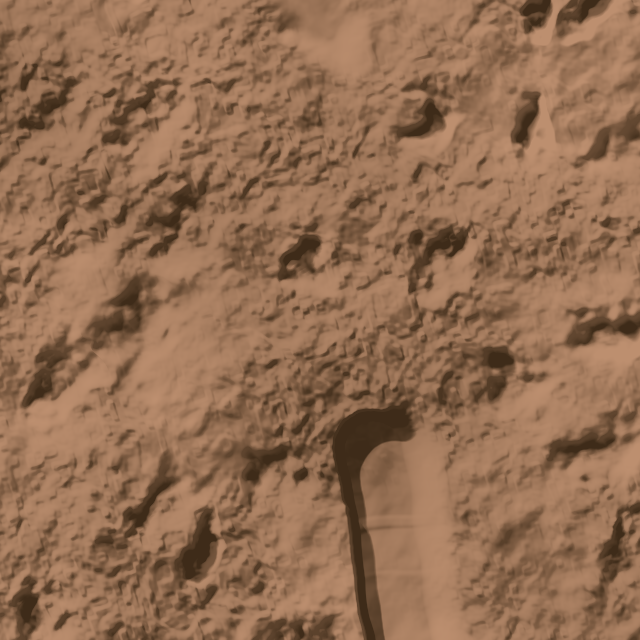
Give the GLSL for this texture, as a WebGL 1 fragment shader.

```glsl
precision highp float;
// Trampled dry earth in low sun: a height field of lumps, crumbly clods,
// ragged hollows and two smooth shoe prints, lit from the upper left
// by its slope and by short marched shadows, then coloured on a brown ramp.

uniform vec2 u_resolution;

#define LUMP_HEIGHT 0.058
#define CLOD_HEIGHT 0.0046
#define CLOD_SCALE 42.0
#define PIT_GRID 5.5
#define PIT_CHANCE 0.6
#define PIT_DEPTH 0.026
#define PRINT_DEPTH 0.02
#define SUN_DIR vec2(-0.64, 0.77)
#define SUN_SLOPE 0.4
#define RELIEF 1.05
#define BASE_TONE 0.72
#define SHADOW 0.5

const mat2 TURN = mat2(0.8, 0.6, -0.6, 0.8);

float hash(vec2 p) {
  return fract(sin(dot(p, vec2(127.1, 311.7))) * 43758.545);
}

float noise(vec2 p) {
  vec2 i = floor(p), f = fract(p);
  f = f * f * f * (f * (f * 6.0 - 15.0) + 10.0);
  return mix(mix(hash(i), hash(i + vec2(1.0, 0.0)), f.x),
             mix(hash(i + vec2(0.0, 1.0)), hash(i + vec2(1.0, 1.0)), f.x), f.y);
}

vec2 noise2(vec2 p) {
  return vec2(noise(p), noise(p + 31.7)) - 0.5;
}

float fbm(vec2 p) {
  float sum = 0.0, weight = 0.5;
  for (int i = 0; i < 4; i++) {
    sum += weight * noise(p);
    p = TURN * p * 2.03 + 7.3;
    weight *= 0.5;
  }
  return sum;
}

// Separate grains standing on flatter ground
float grains(vec2 p) {
  return smoothstep(0.3, 0.85, noise(p));
}

// Crumbly patches alternate with smoother, wind-levelled ground
float crumble(vec2 p) {
  return smoothstep(0.3, 0.65, 0.7 * noise(p * 6.0 + 17.0) + 0.3 * noise(p * 15.0));
}

float capsule(vec2 p, vec2 a, vec2 b, float radius) {
  vec2 ab = b - a;
  float along = clamp(dot(p - a, ab) / dot(ab, ab), 0.0, 1.0);
  return length(p - a - ab * along) - radius;
}

// Irregular hollows, one at most in each grid cell
float pits(vec2 p) {
  vec2 g = p * PIT_GRID, cell = floor(g);
  float depth = 0.0;
  for (int y = -1; y <= 1; y++) {
    for (int x = -1; x <= 1; x++) {
      vec2 id = cell + vec2(float(x), float(y));
      float pick = hash(id + 3.7);
      vec2 center = id + 0.15 + 0.7 * vec2(hash(id + 11.3), hash(id + 29.1));
      float angle = 0.4 + 1.2 * hash(id + 41.9);
      vec2 axis = vec2(cos(angle), sin(angle)), d = g - center;
      vec2 local = vec2(dot(d, axis) * 0.65, dot(d, vec2(-axis.y, axis.x)));
      float radius = mix(0.15, 0.34, hash(id + 53.2));
      float hollow = 1.0 - smoothstep(0.2, 1.2, length(local) / radius);
      depth = max(depth, hollow * step(pick, PIT_CHANCE) * (0.5 + pick));
    }
  }
  return depth;
}

float height(vec2 p) {
  // Wobble the outlines of hollows and prints
  vec2 wobble = noise2(p * 17.0), ragged = wobble + 0.5 * noise2(TURN * p * 43.0);
  float shoe = capsule(p + 0.008 * wobble, vec2(0.585, 0.3), vec2(0.635, -0.05), 0.056);
  float heel = capsule(p + 0.02 * wobble, vec2(0.44, 1.03), vec2(0.525, 0.945), 0.05);
  float spread = mix(0.006, 0.05, smoothstep(0.59, 0.66, p.x));
  float sole = 1.0 - smoothstep(-0.012, spread, shoe);
  float dent = 1.0 - smoothstep(-0.045, 0.015, heel);
  float loose = 1.0 - max(sole, dent);

  float rough = mix(0.4, 1.05, crumble(p)) * mix(0.12, 1.0, loose);
  vec2 q = TURN * p * CLOD_SCALE + 0.5 * wobble;
  float clods = grains(q) + 0.5 * grains(TURN * q * 2.1 + 9.0);
  clods += 0.2 * noise(TURN * q.yx * 3.7);

  float h = LUMP_HEIGHT * fbm(p * 5.0 + 4.0) * mix(0.4, 1.0, loose);
  h += CLOD_HEIGHT * rough * clods;
  h -= PIT_DEPTH * loose * pits(p + 0.05 * ragged);
  h -= PRINT_DEPTH * (sole + 0.8 * dent);
  // Faint tread bars across the middle of the sole
  float tread = sin((p.y - 0.14 * p.x) * 75.0 + 3.0 * noise(p * 12.0));
  float instep = smoothstep(0.08, 0.13, p.y) * (1.0 - smoothstep(0.17, 0.22, p.y));
  return h + 0.0014 * sole * instep * smoothstep(0.55, 1.0, tread);
}

vec3 earth(float tone) {
  vec3 shade = vec3(0.23, 0.16, 0.09);
  vec3 soil = vec3(0.53, 0.39, 0.285);
  vec3 sunlit = vec3(0.74, 0.56, 0.435);
  vec3 color = mix(shade, soil, smoothstep(-0.1, 0.7, tone));
  return mix(color, sunlit, clamp((tone - 0.55) / 0.45, 0.0, 1.0));
}

void main() {
  vec2 p = gl_FragCoord.xy / min(u_resolution.x, u_resolution.y);
  float here = height(p), reach = 0.003;
  float facing = (height(p - SUN_DIR * reach) - height(p + SUN_DIR * reach)) / (2.0 * reach);

  // Ground standing between this point and the sun
  float blocked = 0.0;
  for (int i = 1; i <= 8; i++) {
    float s = 0.007 * float(i);
    blocked = max(blocked, height(p + SUN_DIR * s) - here - s * SUN_SLOPE);
  }

  // Lit faces level off gently, shaded faces fall away in full
  float light = RELIEF * facing;
  float lit = max(light, 0.0);
  float tone = BASE_TONE + max(min(light, 0.0), -0.5) + 0.28 * lit / (lit + 0.28);
  tone -= SHADOW * smoothstep(0.0, 0.012, blocked);
  // Broad drifts of paler dust, darker where the soil is broken up
  tone += 0.2 * (noise(p * 3.5 + 60.0) - 0.5) - 0.1 * (crumble(p) - 0.5);
  gl_FragColor = vec4(earth(clamp(tone, 0.0, 1.0)), 1.0);
}
```
